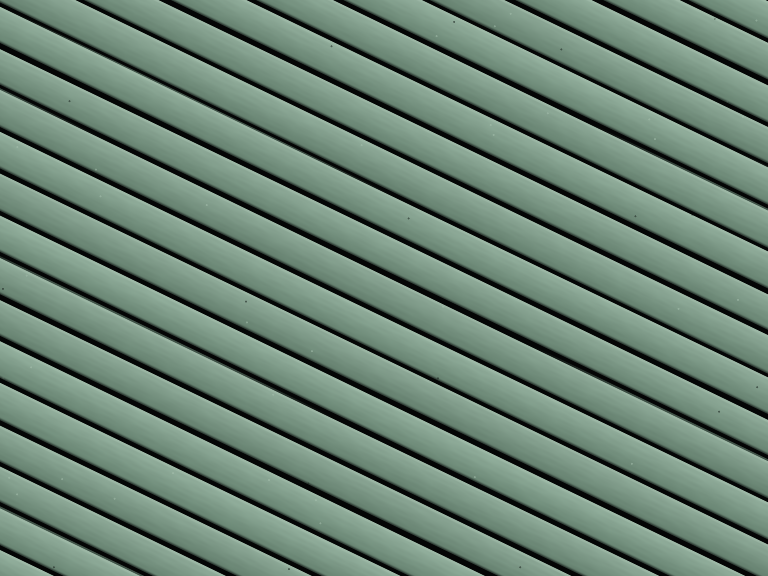
Reproduce this texture procedurally as a Shadertoy shader.

```glsl
// Painted green slats, stacked diagonally and parted by narrow black gaps.
// A slanted coordinate numbers the slats; each gets a gradient, a lit rim,
// a shaded lower lip, and wear from cellular noise and layered sines.

const float SLOPE = 0.483;    // fall of the slats per unit of width
const float PITCH = 0.0726;   // vertical spacing, in canvas heights
const float OFFSET = 0.007;   // start of gap number zero below the top left

const vec3 LIGHT  = vec3(0.575, 0.685, 0.615);
const vec3 SHADE  = vec3(0.39, 0.50, 0.43);
const vec3 RIM    = vec3(0.66, 0.76, 0.69);
const vec3 LIP    = vec3(0.13, 0.17, 0.15);
const vec3 SLIVER = vec3(0.25, 0.32, 0.28);
const vec3 GAP    = vec3(0.015, 0.02, 0.018);

float hash1(float n) {
    return fract(sin(n * 12.9898 + 4.137) * 4375.85);
}

vec2 hash2(vec2 cell) {
    vec2 k = vec2(dot(cell, vec2(127.1, 311.7)), dot(cell, vec2(269.5, 183.3)));
    return fract(sin(k) * 4375.85);
}

// Distance to the nearest scattered point, and a random id for that point
vec2 cellular(vec2 p) {
    vec2 base = floor(p);
    vec2 nearest = vec2(9.0, 0.0);
    for (int j = -1; j <= 1; j++) {
        for (int i = -1; i <= 1; i++) {
            vec2 cell = base + vec2(i, j);
            float dist = length(cell + hash2(cell) - p);
            if (dist < nearest.x) nearest = vec2(dist, hash2(cell + 57.0).x);
        }
    }
    return nearest;
}

// Paint across one slat: u runs from its upper edge (0) to its lower edge (1)
vec3 slatPaint(float u, float tone) {
    return mix(LIGHT, SHADE, mix(u, smoothstep(0.0, 1.0, u), 0.4)) * tone;
}

// Grain along the slat, plus sparse dark pits and pale chips
vec3 addWear(vec3 color, vec2 p, float along, float across) {
    float grain = cellular(vec2(along * 28.0, across * 9.0)).x - 0.45;
    float bands = sin(across * 41.0 + sin(along * 5.0)) + sin(along * 7.0 + across * 2.3);
    color *= 1.0 + 0.035 * grain + 0.006 * bands;
    vec2 speck = cellular(p * 32.0);
    float spot = 1.0 - smoothstep(0.03, 0.08, speck.x);
    color = mix(color, LIP, 0.6 * spot * step(0.98, speck.y));
    return mix(color, RIM, 0.5 * spot * step(speck.y, 0.03));
}

// Black gap with a lit rim below it and a shaded lip above it;
// d is the signed distance from its centre, in pitches, positive downward
vec3 addGap(vec3 color, float d, float halfWidth, float sliver, float aa) {
    float above = max(-d - halfWidth, 0.0);
    float lip = (1.0 - smoothstep(0.0, 0.11, above)) * step(d, 0.0);
    color = mix(color, LIP, 0.85 * lip * lip);
    float rim = 1.0 - smoothstep(0.01, 0.06, abs(d - halfWidth - 0.025));
    color = mix(color, RIM, 0.5 * rim);
    float ledge = smoothstep(-aa, aa, d - 0.35 * halfWidth);
    vec3 inside = mix(GAP, SLIVER, sliver * ledge);
    return mix(inside, color, smoothstep(-aa, aa, abs(d) - halfWidth));
}

void mainImage(out vec4 fragColor, in vec2 fragCoord) {
    vec2 p = fragCoord / iResolution.y;
    p.y = 1.0 - p.y;

    // Slanted coordinates: along a slat, and across the stack in pitches
    float along = dot(p, normalize(vec2(1.0, SLOPE)));
    float across = (p.y - SLOPE * p.x - OFFSET) / PITCH;
    float aa = 0.6 / (iResolution.y * PITCH);

    // Painted body, with a slight tone change between slats
    float tone = 0.98 + 0.04 * hash1(floor(across));
    vec3 color = slatPaint(fract(across), tone);
    color = addWear(color, p, along, across);

    // Nearest gap: position, width and inner ledge differ from one to the next
    float id = floor(across + 0.5);
    float d = across - id - 0.04 * (hash1(id + 31.0) - 0.5);
    float halfWidth = mix(0.048, 0.07, hash1(id + 7.0))
                    + 0.007 * sin(along * 3.0 + id * 2.1);
    float sliver = step(0.75, hash1(id + 19.0))
                 * smoothstep(0.0, 0.9, sin(along * 4.0 + id));
    color = addGap(color, d, halfWidth, sliver, aa);

    fragColor = vec4(color, 1.0);
}
```
